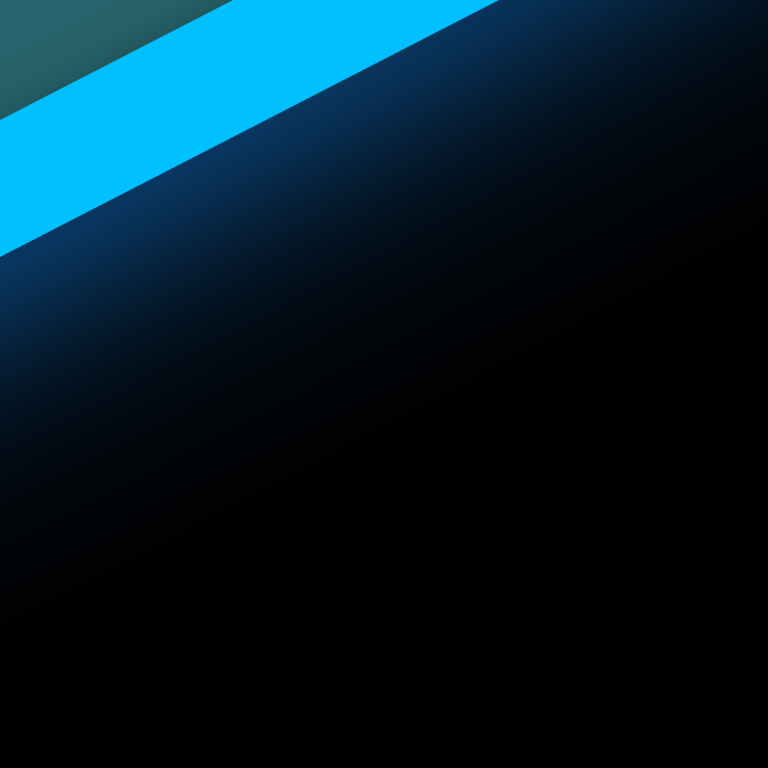
Write a WebGL 1 fragment shader that draws this background.

```glsl
precision highp float;
// A bright cyan diagonal band crosses the upper left corner, with a teal
// corner above it and a deep blue glow fading to black below it.
// All parts are shaded by the signed distance to the band's lower edge.

uniform vec2 u_resolution;

const float EDGE_HEIGHT = 0.6654;   // lower band edge at the left side
const float EDGE_SLOPE = 0.515;
const float BAND_WIDTH = 0.1585;
const float GLOW_REACH = 0.175;
const float GLOW_POWER = 1.5;
const float SIDE_FADE = 0.18;       // dimming of the glow to the right
const float SHADE_REACH = 0.025;
const float SHADE_STRENGTH = 0.14;

const vec3 BAND_COLOR = vec3(0.0, 0.753, 1.0);
const vec3 TEAL_COLOR = vec3(0.155, 0.39, 0.425);
const vec3 GLOW_COLOR = vec3(0.036, 0.212, 0.375);
const vec3 NIGHT_COLOR = vec3(0.0, 0.001, 0.004);

// Distance above the lower edge of the band; negative below it.
float heightAboveEdge(vec2 p) {
  float rise = p.y - EDGE_HEIGHT - EDGE_SLOPE * p.x;
  return rise / sqrt(1.0 + EDGE_SLOPE * EDGE_SLOPE);
}

// Blue light that spills from the band into the dark.
vec3 glowBelow(float depth, float x) {
  float falloff = exp(-pow(max(depth, 0.0) / GLOW_REACH, GLOW_POWER));
  float side = 1.0 - SIDE_FADE * x * x;
  return NIGHT_COLOR + GLOW_COLOR * falloff * side;
}

// Teal corner, slightly shaded where it meets the band.
vec3 cornerAbove(float distanceFromBand) {
  float shade = exp(-max(distanceFromBand, 0.0) / SHADE_REACH);
  return TEAL_COLOR * (1.0 - SHADE_STRENGTH * shade);
}

void main() {
  vec2 p = gl_FragCoord.xy / u_resolution;
  float smoothing = 0.8 / min(u_resolution.x, u_resolution.y);
  float h = heightAboveEdge(p);

  vec3 color = glowBelow(-h, p.x);
  color = mix(color, BAND_COLOR, smoothstep(-smoothing, smoothing, h));
  float aboveBand = h - BAND_WIDTH;
  color = mix(color, cornerAbove(aboveBand),
              smoothstep(-smoothing, smoothing, aboveBand));

  gl_FragColor = vec4(color, 1.0);
}
```
